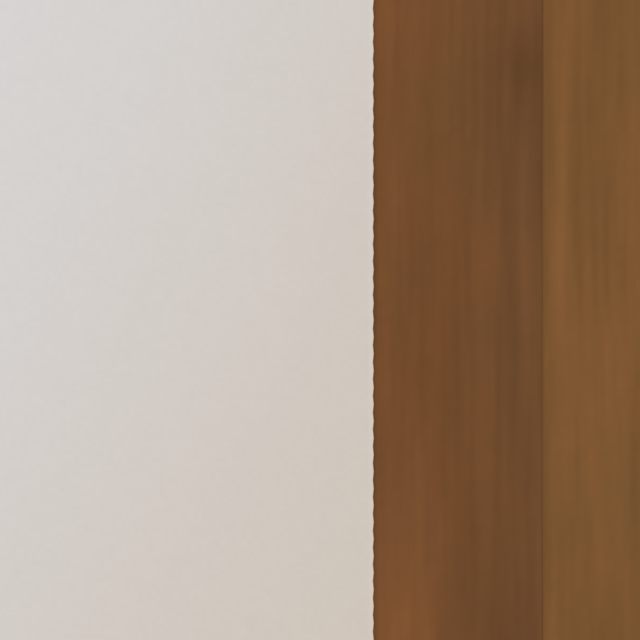
A three.js fragment shader for this texture:

```glsl
// A pale plaster wall beside two upright boards of brown wood.
// The wall is a soft diagonal gradient with faint mottling; the wood is layered
// value noise stretched along the grain, with a dark seam between the boards.

varying vec2 vUv;

const float WALL_EDGE = 0.5835;
const float SEAM = 0.848;
const float EDGE_SOFTNESS = 0.0016;
const float RIPPLE_COUNT = 38.0;
const float RIPPLE_DEPTH = 0.0007;
const float GRAIN_STRENGTH = 0.19;
const float WALL_MOTTLE = 0.012;

const vec3 WALL_COOL = vec3(0.842, 0.832, 0.828);
const vec3 WALL_WARM = vec3(0.812, 0.773, 0.733);
const vec3 BOARD_RED = vec3(0.457, 0.302, 0.180);
const vec3 BOARD_DARK = vec3(0.418, 0.284, 0.174);
const vec3 BOARD_GOLD = vec3(0.482, 0.333, 0.193);

float hash(vec2 p) {
  vec3 q = fract(vec3(p.xyx) * 0.1031);
  q += dot(q, q.yzx + 33.33);
  return fract((q.x + q.y) * q.z);
}

// Value noise centred on zero, from -0.5 to 0.5.
float noise(vec2 p) {
  vec2 cell = floor(p);
  vec2 f = fract(p);
  f = f * f * (3.0 - 2.0 * f);
  float low = mix(hash(cell), hash(cell + vec2(1.0, 0.0)), f.x);
  float high = mix(hash(cell + vec2(0.0, 1.0)), hash(cell + vec2(1.0, 1.0)), f.x);
  return mix(low, high, f.y) - 0.5;
}

// Octaves of noise, each half as strong as the one before.
float layers(vec2 p) {
  float sum = 0.0;
  float weight = 0.5;
  for (int i = 0; i < 4; i++) {
    sum += weight * noise(p);
    p = p * 2.03 + vec2(17.3, 9.1);
    weight *= 0.5;
  }
  return sum;
}

vec3 wallColor(vec2 p) {
  float warmth = 0.95 * p.x + 0.42 * (1.0 - p.y);
  warmth += 0.12 * layers(p * 3.0 + 5.0);
  vec3 color = mix(WALL_COOL, WALL_WARM, smoothstep(-0.15, 1.05, warmth));
  return color + WALL_MOTTLE * (0.6 * noise(p * 150.0) + 0.5 * layers(p * 40.0));
}

vec3 woodColor(vec2 p) {
  float goldBoard = smoothstep(-0.002, 0.002, p.x - SEAM);
  float towardSeam = smoothstep(WALL_EDGE + 0.06, SEAM, p.x);
  vec3 color = mix(mix(BOARD_RED, BOARD_DARK, towardSeam), BOARD_GOLD, goldBoard);

  // Long streaks drift slightly and are offset from board to board.
  vec2 q = p + vec2(0.012 * noise(p * vec2(4.0, 3.0)), 7.0 * goldBoard);
  float streaks = layers(q * vec2(34.0, 2.2));
  float fibres = noise(q * vec2(105.0, 7.0));
  float clouds = layers(q * vec2(7.0, 5.0) + 31.0);
  float flecks = noise(vec2(p.x * 90.0 - p.y * 25.0, p.y * 70.0));
  float grain = streaks + 0.22 * fibres + 0.4 * clouds + 0.1 * flecks;
  color *= 1.0 + GRAIN_STRENGTH * grain;
  color.r += 0.025 * clouds;

  // Dark knot-like patch high on the first board, and the seam.
  vec2 patchOffset = (p - vec2(0.82, 0.90)) / vec2(0.035, 0.055);
  color *= 1.0 - 0.08 * (1.0 - goldBoard) * exp(-dot(patchOffset, patchOffset));
  float seamDistance = (p.x - SEAM) / 0.0025;
  return color * (1.0 - 0.08 * exp(-seamDistance * seamDistance));
}

void main() {
  // Slightly scalloped border with a thin light rim and a dark contact line.
  float ripple = abs(fract(vUv.y * RIPPLE_COUNT) * 2.0 - 1.0) - 0.5;
  float edge = vUv.x - WALL_EDGE - RIPPLE_DEPTH * 2.0 * ripple;
  float inWood = smoothstep(-EDGE_SOFTNESS, EDGE_SOFTNESS, edge);

  float rim = exp(-pow((edge + 0.004) / 0.003, 2.0));
  float contact = exp(-max(edge, 0.0) / 0.0035);
  vec3 wall = wallColor(vUv) + 0.012 * rim;
  vec3 wood = woodColor(vUv) * (1.0 - 0.24 * contact);

  gl_FragColor = vec4(mix(wall, wood, inWood), 1.0);
}
```
